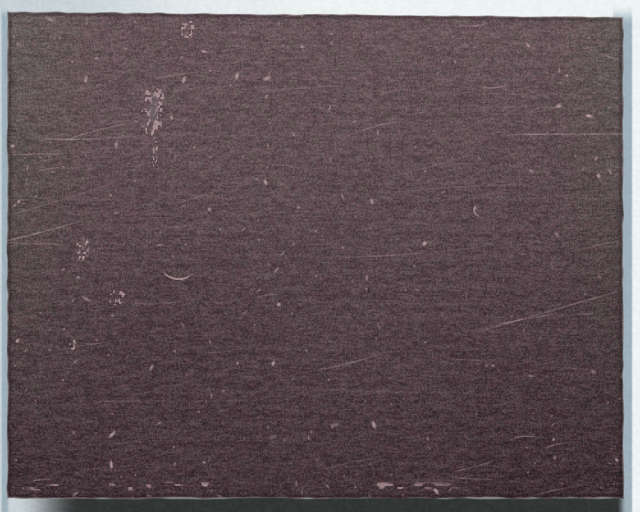
Give the GLSL for this texture, as a Shadertoy shader.

```glsl
const vec3 PLUM_DARK = vec3(0.245, 0.185, 0.205);
const vec3 PLUM_LIGHT = vec3(0.435, 0.362, 0.380);
const vec3 PINK = vec3(0.74, 0.63, 0.65);
const vec3 WHITE = vec3(0.93, 0.95, 0.95);
const vec3 PALE = vec3(0.78, 0.82, 0.84);
const vec3 BLUE_GREY = vec3(0.62, 0.69, 0.73);
const vec3 SHADOW = vec3(0.20, 0.21, 0.21);

float hash(vec2 p) {
    vec3 q = fract(p.xyx * 0.1031);
    q += dot(q, q.yzx + 33.33);
    return fract((q.x + q.y) * q.z);
}

float noise(vec2 p) {
    vec2 i = floor(p), f = fract(p);
    f = f * f * (3.0 - 2.0 * f);
    return mix(mix(hash(i), hash(i + vec2(1, 0)), f.x),
               mix(hash(i + vec2(0, 1)), hash(i + vec2(1, 1)), f.x), f.y);
}

vec2 rotate(vec2 p, float a) {
    return vec2(cos(a) * p.x + sin(a) * p.y, cos(a) * p.y - sin(a) * p.x);
}

// Gently bowed stroke that fades at both ends
float stroke(vec2 p, vec2 centre, float angle, float halfLength, float bow, float width, float px) {
    vec2 q = rotate(p - centre, angle);
    float t = q.x / halfLength;
    float d = abs(q.y - bow * t * t);
    return smoothstep(width + px, width * 0.3, d) * smoothstep(1.0, 0.5, abs(t));
}

float scratches(vec2 p, float px) {
    float sum = 0.0;
    for (int i = 0; i < 95; i++) {
        float k = float(i) + 3.0;
        vec2 centre = vec2(hash(vec2(k, 1.7)) * 1.25, hash(vec2(k, 5.3)));
        float size = hash(vec2(k, 9.1));
        float angle = mix(-0.06, 0.30, hash(vec2(k, 13.9)));
        if (centre.x > 0.8 && centre.y > 0.75) angle = -angle * 1.5;
        float halfLength = mix(0.025, 0.21, size * size);
        float bow = 0.012 * (hash(vec2(k, 21.3)) - 0.5);
        float strength = mix(0.05, 0.38, pow(hash(vec2(k, 27.7)), 3.0));
        float wear = 0.35 + 0.9 * noise(vec2(p.x * 70.0, k * 7.0));
        sum += strength * wear * stroke(p, centre, angle, halfLength, bow, 0.0007, px);
    }
    return sum;
}

// Sparse elongated specks, at most one in each cell
float dust(vec2 p, float cells, float share, float radius, float px) {
    vec2 id = floor(p * cells);
    vec2 centre = (id + 0.25 + 0.5 * vec2(hash(id + 4.0), hash(id + 19.0))) / cells;
    vec2 q = rotate(p - centre, 3.14 * hash(id + 31.0));
    q.x *= mix(0.35, 1.0, hash(id + 43.0));
    float size = radius * mix(0.5, 1.0, hash(id + 57.0));
    return step(hash(id + 71.0), share) * smoothstep(size + px, size * 0.4, length(q))
         * mix(0.3, 1.0, hash(id + 83.0));
}

// Blistered patch: x holds the bubbles, y the hazy core
vec2 blister(vec2 p, vec2 centre, vec2 radius) {
    vec2 q = (p - centre) / radius;
    q.x -= 0.25 * q.y;
    float r = length(q) + 0.5 * (noise(p * 90.0) - 0.5);
    float bubbles = smoothstep(0.48, 0.72, noise(p * vec2(270.0, 235.0)));
    return vec2(bubbles * smoothstep(1.15, 0.85, r) * mix(0.45, 1.0, smoothstep(0.2, 0.6, r)),
                smoothstep(0.85, 0.2, r));
}

vec3 surround(vec2 p, float right) {
    vec3 col = mix(PALE, WHITE, smoothstep(0.15, 0.75, p.x + 0.2 * noise(p * 12.0)));
    float leftStrip = smoothstep(0.020, 0.012, p.x) * smoothstep(0.985, 0.965, p.y);
    col = mix(col, mix(PALE, BLUE_GREY, smoothstep(0.001, 0.006, p.x)), leftStrip);
    float rightStrip = smoothstep(right + 0.020, right + 0.015, p.x) * step(right - 0.02, p.x);
    col = mix(col, BLUE_GREY, rightStrip * smoothstep(0.99, 0.95, p.y));
    float below = smoothstep(0.034, 0.026, p.y + 0.004 * noise(p * 30.0));
    float span = smoothstep(0.03, 0.16, p.x) * smoothstep(right + 0.006, right - 0.012, p.x);
    col = mix(col, SHADOW, below * span);
    return col + 0.03 * (noise(p * 180.0) - 0.5);
}

vec3 panel(vec2 p, float edge, float px) {
    // Broad shading, faint bands and woven grain
    float light = 0.10 + 0.80 * p.y + 0.12 * (noise(p * 3.0) - 0.5);
    light += 0.04 * sin(p.y * 215.0 + 2.0 * noise(p * 4.0));
    light -= 0.12 * smoothstep(0.7, 1.2, p.x) * (1.0 - p.y);
    light += 0.70 * (noise(p * 400.0) - 0.5);
    light += 0.42 * (noise(p * vec2(75.0, 310.0)) - 0.5);
    vec3 col = mix(PLUM_DARK, PLUM_LIGHT, light);
    col += vec3(0.035, -0.015, 0.01) * (noise(p * 230.0 + 50.0) - 0.5);
    float sides = smoothstep(0.22, 0.0, p.x) + smoothstep(1.05, 1.22, p.x);
    col += vec3(-0.015, 0.018, -0.004) * sides * p.y;

    // Scratches, dust and curled hairs
    float marks = scratches(p, px);
    marks += 0.75 * dust(p, 16.0, 0.16, 0.0036, px) + 0.5 * dust(p + 3.7, 42.0, 0.14, 0.0017, px);
    marks += 0.7 * stroke(p, vec2(0.345, 0.455), -0.1, 0.034, 0.016, 0.0012, px);
    marks += 0.6 * stroke(p, vec2(0.926, 0.588), -1.4, 0.014, 0.010, 0.0012, px);
    col = mix(col, PINK + 0.05, clamp(marks, 0.0, 0.9));

    // Blistered patches: centre and radii
    vec4 patches[6] = vec4[6](
        vec4(0.366, 0.940, 0.014, 0.020), vec4(0.298, 0.788, 0.021, 0.050),
        vec4(0.159, 0.510, 0.014, 0.021), vec4(0.228, 0.421, 0.014, 0.017),
        vec4(0.142, 0.327, 0.008, 0.009), vec4(0.303, 0.705, 0.005, 0.026));
    for (int i = 0; i < 6; i++) {
        vec2 b = blister(p, patches[i].xy, patches[i].zw);
        col = mix(col, vec3(0.46, 0.42, 0.45), b.y * 0.5 * smoothstep(0.01, 0.05, patches[i].w));
        col = mix(col, PINK, b.x * 0.75);
    }

    // Chipped foot and worn rim
    float chips = smoothstep(0.62, 0.85, noise(p * vec2(55.0, 190.0)))
                * smoothstep(0.5, 0.75, noise(vec2(p.x * 11.0, 8.0)));
    col = mix(col, PINK, 0.7 * chips * smoothstep(0.011, 0.004, abs(p.y - 0.050)));
    float rim = smoothstep(0.004, 0.001, edge) * noise(p * 60.0);
    col *= 1.0 - 0.25 * smoothstep(0.012, 0.003, edge);
    return mix(col, PINK, 0.5 * rim);
}

void mainImage(out vec4 fragColor, in vec2 fragCoord) {
    float px = 1.0 / iResolution.y;
    vec2 p = fragCoord * px;
    float right = iResolution.x * px - 0.033;
    float wobble = 0.003 * (noise(p * 45.0) - 0.5);
    vec2 low = p - vec2(0.0145, 0.027);
    vec2 high = vec2(right, 0.977 - 0.009 * p.x) - p;
    float edge = min(min(low.x, low.y), min(high.x, high.y)) + wobble;
    vec3 col = mix(surround(p, right), panel(p, edge, px), smoothstep(-px, px, edge));
    fragColor = vec4(clamp(col, 0.0, 1.0), 1.0);
}
```
